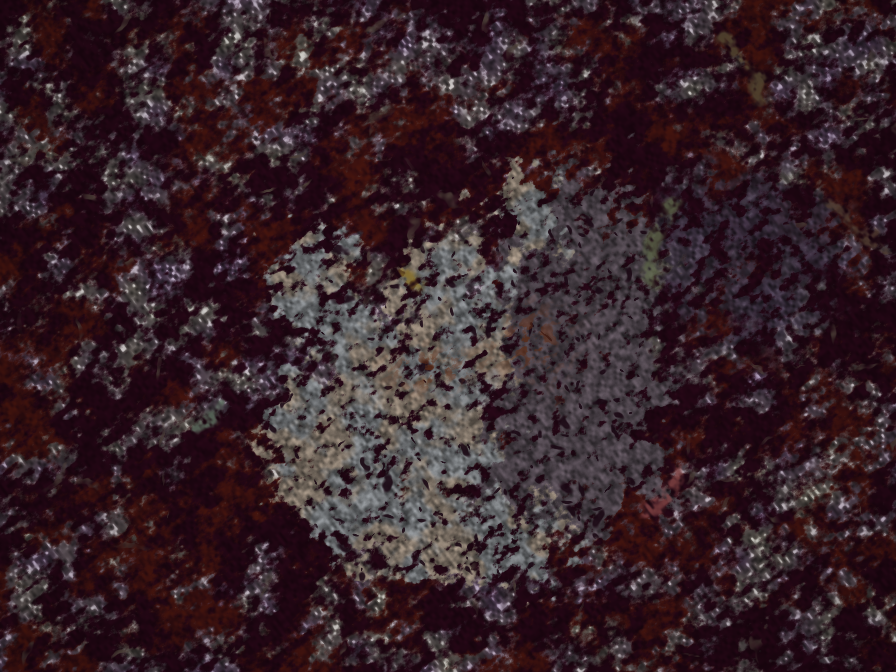
Give the GLSL for this texture, as a Shadertoy shader.

```glsl
// Thin section of rock in polarised light: a pale speckled crystal in a dark, red-flecked groundmass

float hash(vec2 p) {
    return fract(sin(dot(p, vec2(127.1, 311.7))) * 43758.5453);
}

float noise(vec2 p) {
    vec2 i = floor(p), f = fract(p);
    f = f * f * (3.0 - 2.0 * f);
    return mix(mix(hash(i), hash(i + vec2(1, 0)), f.x),
               mix(hash(i + vec2(0, 1)), hash(i + vec2(1, 1)), f.x), f.y);
}

float fbm(vec2 p) {
    float sum = 0.0, amp = 0.53;
    for (int i = 0; i < 4; i++) {
        sum += amp * noise(p);
        p = mat2(1.6, 1.2, -1.2, 1.6) * p + 7.3;
        amp *= 0.5;
    }
    return sum;
}

// Approximate depth inside an ellipse, positive within
float blob(vec2 p, vec2 centre, vec2 radius) {
    return (1.0 - length((p - centre) / radius)) * min(radius.x, radius.y);
}

float glow(vec2 p, vec2 centre, vec2 radius) {
    vec2 d = (p - centre) / radius;
    return exp(-dot(d, d));
}

// Soft sliver from a to b
float sliver(vec2 p, vec2 a, vec2 b, float width) {
    vec2 ab = b - a;
    float t = clamp(dot(p - a, ab) / dot(ab, ab), 0.0, 1.0);
    return 1.0 - smoothstep(0.3 * width, width, length(p - a - ab * t));
}

// One jittered, tilted grain per cell; spread varies its angle
float scatter(vec2 p, float density, float angle, float spread, vec2 radius) {
    vec2 cell = floor(p);
    vec2 jitter = vec2(hash(cell + 3.1), hash(cell + 8.7)) - 0.5;
    vec2 q = fract(p) - 0.5 - jitter * 0.45;
    float a = angle + (hash(cell + 5.3) - 0.5) * spread;
    q = mat2(cos(a), -sin(a), sin(a), cos(a)) * q;
    float d = length(q / (radius * (0.4 + 0.8 * hash(cell + 1.9))));
    return (1.0 - smoothstep(0.6, 1.2, d)) * step(hash(cell), density);
}

void mainImage(out vec4 fragColor, in vec2 fragCoord) {
    vec2 p = fragCoord / iResolution.y;
    p.x += 0.5 * (4.0 / 3.0 - iResolution.x / iResolution.y);

    // Grain at several scales, the finest slightly slanted
    vec2 slant = mat2(0.8, -0.6, 0.6, 0.8) * p;
    float fine = noise(slant * vec2(210.0, 150.0));
    float grit = noise(slant * vec2(75.0, 120.0) + 31.0);
    float mottle = fbm(p * 34.0);
    float crumb = fbm(slant * vec2(65.0, 95.0) + 15.0);
    vec2 warp = vec2(fbm(p * 19.0), fbm(p * 19.0 + 40.0)) - 0.5;
    vec2 q = p + warp * 0.11;
    float ragged = (mottle - 0.5) * 0.1 + (crumb - 0.5) * 0.09;

    // Groundmass: near black with broken rusty stains
    float dark = glow(p, vec2(0.95, 0.76), vec2(0.09, 0.08))
               + glow(p, vec2(0.33, 0.25), vec2(0.09, 0.13))
               + glow(p, vec2(1.06, 0.38), vec2(0.08, 0.07))
               + glow(p, vec2(0.63, 0.79), vec2(0.05, 0.08))
               + glow(p, vec2(0.02, 0.52), vec2(0.07, 0.12));
    float pale = glow(p, vec2(0.68, 0.89), vec2(0.12, 0.06))
               + glow(p, vec2(1.27, 0.93), vec2(0.09, 0.06))
               + glow(p, vec2(1.2, 0.1), vec2(0.2, 0.1))
               + 0.5 * glow(p, vec2(0.15, 0.7), vec2(0.17, 0.16));
    vec3 col = vec3(0.12, 0.022, 0.07) * (0.75 + 0.5 * fine);
    float rust = smoothstep(0.49, 0.66, 0.6 * fbm(p * 15.0 + 60.0) + 0.45 * crumb);
    col = mix(col, vec3(0.28, 0.085, 0.05), rust * (0.35 + 0.6 * fine));

    // Violet-grey mineral specks, sparks and thin laths
    float cover = 0.55 * fbm(p * 23.0 + 90.0) + 0.55 * crumb + 0.07 * pale - 0.13 * dark;
    float specks = smoothstep(0.52, 0.69, cover);
    vec3 speckCol = mix(vec3(0.25, 0.19, 0.27), vec3(0.32, 0.31, 0.28), noise(p * 30.0));
    col = mix(col, speckCol * (0.5 + 1.1 * fine), specks * 0.95);
    col += vec3(0.34, 0.36, 0.36) * smoothstep(0.58, 0.95, fine) * smoothstep(0.59, 0.74, cover);
    float laths = scatter(p * 19.0 + warp, 0.2, 0.8, 2.6, vec2(0.38, 0.09));
    col = mix(col, vec3(0.3, 0.25, 0.22), laths * grit * (1.0 - 0.8 * min(dark, 1.0)));

    // Dim bluish crystal on the right
    float dim = smoothstep(-0.03, 0.05, blob(q, vec2(1.11, 0.62), vec2(0.16, 0.14)) + ragged);
    col = mix(col, vec3(0.2, 0.165, 0.22) * (0.5 + fine), dim * smoothstep(0.38, 0.56, crumb) * 0.85);

    // Grey half of the central crystal
    float grey = max(blob(q, vec2(0.85, 0.48), vec2(0.13, 0.27)),
                     blob(q, vec2(0.83, 0.31), vec2(0.14, 0.13)));
    float greyMask = smoothstep(-0.006, 0.012, grey + ragged);
    float grain = 0.2 + 0.8 * fine + 0.85 * crumb;
    vec3 greyCol = vec3(0.255, 0.225, 0.25) * grain;
    col = mix(col, greyCol, greyMask * smoothstep(0.25, 0.42, crumb));

    // Bright half: several lobes with two dark bays
    float bright = blob(q, vec2(0.56, 0.36), vec2(0.155, 0.2));
    bright = max(bright, blob(q, vec2(0.47, 0.55), vec2(0.05, 0.08)));
    bright = max(bright, blob(q, vec2(0.67, 0.52), vec2(0.08, 0.15)));
    bright = max(bright, blob(q, vec2(0.79, 0.69), vec2(0.05, 0.07)));
    bright = max(bright, blob(q, vec2(0.69, 0.19), vec2(0.16, 0.075)));
    bright = min(bright, -blob(q, vec2(0.45, 0.47), vec2(0.04, 0.04)));
    bright = min(bright, -blob(q, vec2(0.56, 0.58), vec2(0.04, 0.06)));
    float brightMask = smoothstep(-0.006, 0.014, bright + ragged);
    vec3 brightCol = mix(vec3(0.37, 0.38, 0.39), vec3(0.42, 0.38, 0.34), smoothstep(0.4, 0.62, fbm(p * 26.0)));
    col = mix(col, brightCol * grain, brightMask * smoothstep(0.25, 0.42, crumb));

    // Tilted dark inclusions and rusty veins inside the crystal
    float body = max(greyMask, brightMask);
    float holes = max(scatter(p * 23.0 + warp, 0.24, -1.0, 1.6, vec2(0.27, 0.14)),
                      scatter(p * 41.0 + warp * 2.0, 0.3, -1.0, 2.2, vec2(0.27, 0.14)));
    col = mix(col, vec3(0.1, 0.03, 0.075), holes * body * 0.9);
    float vein = glow(p, vec2(0.64, 0.45), vec2(0.06, 0.03)) + glow(p, vec2(0.79, 0.49), vec2(0.05, 0.05));
    col = mix(col, vec3(0.34, 0.16, 0.08), vein * body * smoothstep(0.5, 0.65, crumb) * 0.8);

    // Vivid interference-coloured flakes
    vec2 s = p + warp * 0.05;
    float broken = smoothstep(0.15, 0.7, 0.5 * (grit + fine)) * 0.85;
    col = mix(col, vec3(0.34, 0.29, 0.2), broken * sliver(s, vec2(1.07, 0.95), vec2(1.14, 0.865), 0.011));
    col = mix(col, vec3(0.33, 0.25, 0.2), broken * sliver(s, vec2(1.225, 0.71), vec2(1.32, 0.63), 0.009));
    col = mix(col, vec3(0.5, 0.41, 0.15), broken * sliver(s, vec2(0.6, 0.595), vec2(0.618, 0.575), 0.014));
    col = mix(col, vec3(0.35, 0.38, 0.28), broken * sliver(s, vec2(1.0, 0.69), vec2(0.965, 0.59), 0.02));
    col = mix(col, vec3(0.36, 0.43, 0.37), broken * sliver(s, vec2(0.33, 0.4), vec2(0.295, 0.365), 0.012));
    col = mix(col, vec3(0.5, 0.26, 0.26), broken * sliver(s, vec2(0.995, 0.29), vec2(0.965, 0.23), 0.014));

    // Lens falloff toward the corners
    vec2 off = p - vec2(0.667, 0.5);
    fragColor = vec4(clamp(col * (1.03 - 0.25 * dot(off, off)), 0.0, 1.0), 1.0);
}
```
